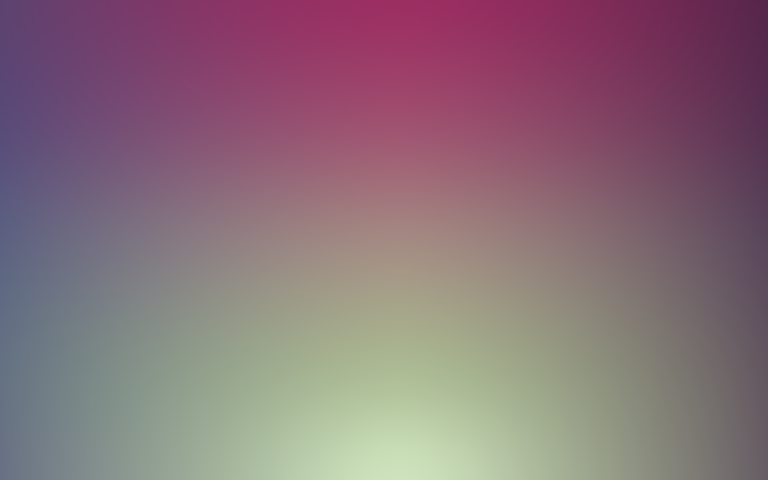
Reproduce this background procedurally as a Shadertoy shader.

```glsl
#define AXIS_X 0.52
#define SIDE_FALLOFF 1.5
#define GLOW_RADIUS vec2(0.17, 0.16)
#define GLOW_COLOR vec3(0.085, 0.09, 0.11)

// Smooth vertical gradient through five evenly spaced colours, bottom to top
vec3 verticalGradient(vec3 stops[5], float height) {
    float position = clamp(height, 0.0, 1.0) * 4.0;
    int i = min(int(position), 3);
    float t = position - float(i);
    vec3 before = stops[max(i - 1, 0)];
    vec3 lower = stops[i];
    vec3 upper = stops[i + 1];
    vec3 after = stops[min(i + 2, 4)];
    // Catmull-Rom interpolation avoids creases at the stops
    return lower + 0.5 * t * (upper - before
        + t * (2.0 * before - 5.0 * lower + 4.0 * upper - after
        + t * (3.0 * (lower - upper) + after - before)));
}

void mainImage(out vec4 fragColor, in vec2 fragCoord) {
    vec2 uv = fragCoord / iResolution.xy;

    // Cool blue left edge
    vec3 leftEdge = verticalGradient(vec3[5](
        vec3(0.408, 0.440, 0.515), vec3(0.388, 0.440, 0.510),
        vec3(0.357, 0.380, 0.506), vec3(0.345, 0.290, 0.470),
        vec3(0.361, 0.262, 0.435)), uv.y);

    // Green to crimson central axis
    vec3 axis = verticalGradient(vec3[5](
        vec3(0.722, 0.800, 0.630), vec3(0.663, 0.710, 0.560),
        vec3(0.643, 0.541, 0.510), vec3(0.624, 0.314, 0.435),
        vec3(0.612, 0.180, 0.384)), uv.y);

    // Dark plum right edge
    vec3 rightEdge = verticalGradient(vec3[5](
        vec3(0.400, 0.361, 0.392), vec3(0.384, 0.330, 0.373),
        vec3(0.345, 0.270, 0.353), vec3(0.333, 0.188, 0.314),
        vec3(0.333, 0.149, 0.290)), uv.y);

    // Blend outward from the axis
    float offset = uv.x - AXIS_X;
    float sideDistance = offset < 0.0 ? -offset / AXIS_X : offset / (1.0 - AXIS_X);
    vec3 edge = offset < 0.0 ? leftEdge : rightEdge;
    vec3 color = mix(axis, edge, pow(sideDistance, SIDE_FALLOFF));

    // Pale glow on the lower edge
    vec2 glowOffset = (uv - vec2(AXIS_X, 0.0)) / GLOW_RADIUS;
    color += GLOW_COLOR * exp(-dot(glowOffset, glowOffset));

    fragColor = vec4(color, 1.0);
}
```
